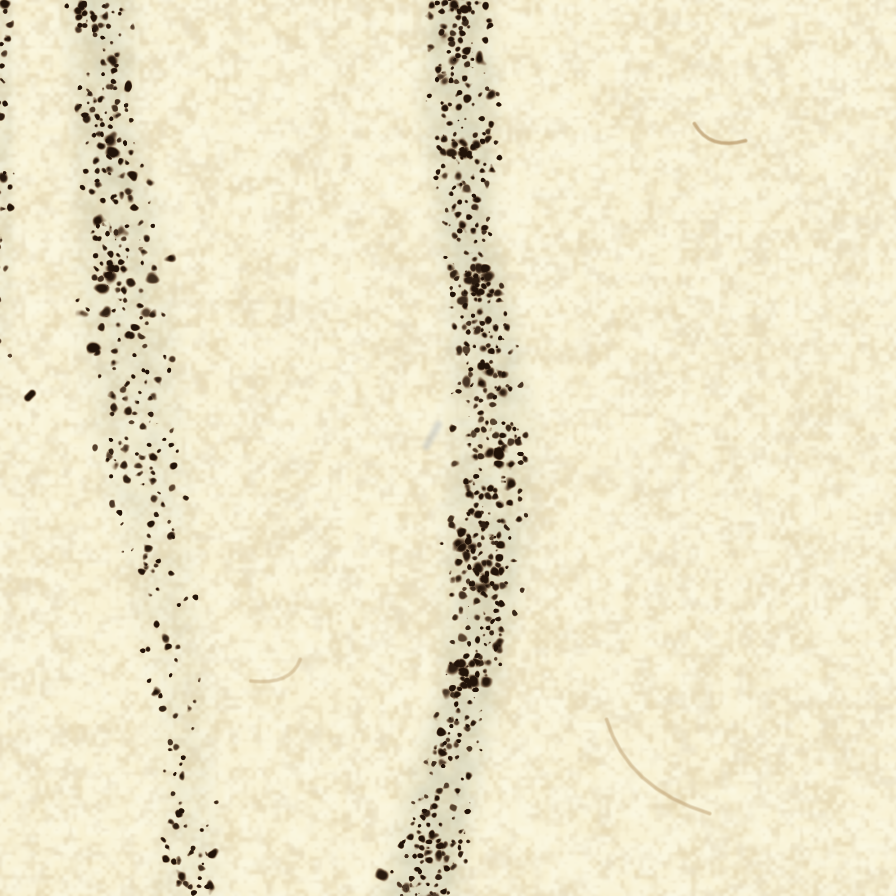
Write a Shadertoy shader that draws this texture.

```glsl
// Broken dark ink strokes running down warm, fibrous cream paper.
// Strokes are density fields around bent centre lines; jittered grid specks
// appear by that density over layered value noise, soft halos and thin hairs.
#define PAPER_LIGHT vec3(0.978, 0.957, 0.852)
#define PAPER_SHADE vec3(0.918, 0.872, 0.742)
#define HALO_TINT vec3(0.800, 0.795, 0.690)
#define INK vec3(0.130, 0.075, 0.035)
#define INK_EDGE vec3(0.560, 0.460, 0.350)
#define FIBRE_TINT vec3(0.720, 0.590, 0.400)
#define FINE_CELLS 118.0
#define COARSE_CELLS 78.0
#define FINE_AMOUNT 0.62
#define COARSE_AMOUNT 0.27
#define CLUMP_SIZE 0.017
#define HALO_AMOUNT 0.62

// Stroke centre, half width and density, evenly spaced from top to bottom
const vec3 MAIN[9] = vec3[9](
    vec3(.510, .034, .95), vec3(.514, .040, .95), vec3(.519, .030, .85),
    vec3(.539, .037, .90), vec3(.550, .046, .62), vec3(.541, .043, .95),
    vec3(.528, .033, .85), vec3(.496, .037, .95), vec3(.468, .041, 1.0));
const vec3 SIDE[9] = vec3[9](
    vec3(.113, .039, .80), vec3(.116, .032, .78), vec3(.133, .046, .68),
    vec3(.143, .050, .52), vec3(.157, .048, .48), vec3(.176, .038, .30),
    vec3(.196, .034, .25), vec3(.210, .030, .28), vec3(.210, .040, .32));
// Dense knots of ink
const vec2 CLUMPS[14] = vec2[14](
    vec2(.518, .750), vec2(.540, .675), vec2(.555, .490), vec2(.518, .395),
    vec2(.545, .358), vec2(.530, .448), vec2(.483, .062), vec2(.520, .833),
    vec2(.525, .245), vec2(.508, .992), vec2(.098, .985), vec2(.118, .832),
    vec2(.125, .772), vec2(.132, .700));

float hash1(vec2 p) {
    vec3 q = fract(p.xyx * 0.1031);
    q += dot(q, q.yzx + 33.33);
    return fract((q.x + q.y) * q.z);
}

float noise(vec2 p) {
    vec2 i = floor(p), f = fract(p);
    f = f * f * (3.0 - 2.0 * f);
    return mix(mix(hash1(i), hash1(i + vec2(1, 0)), f.x),
               mix(hash1(i + vec2(0, 1)), hash1(i + vec2(1, 1)), f.x), f.y);
}

float band(vec3 line[9], vec2 p, float spread) {
    float x = clamp(1.0 - p.y, 0.0, 1.0) * 8.0;
    int i = min(int(x), 7);
    vec3 s = mix(line[i], line[i + 1], x - float(i));
    return s.z * (1.0 - smoothstep(0.3, spread, abs(p.x - s.x) / s.y));
}

// Stroke density before specks are drawn
float strokes(vec2 p, float spread) {
    float edge = 0.5 * (1.0 - smoothstep(0.005, 0.022, p.x)) * smoothstep(0.5, 0.8, p.y);
    return max(edge, max(band(MAIN, p, spread), band(SIDE, p, spread)));
}

float clumps(vec2 p) {
    float c = 0.0;
    for (int i = 0; i < 14; i++) {
        vec2 d = (p - CLUMPS[i]) / CLUMP_SIZE;
        c = max(c, exp(-dot(d, d)));
    }
    return c;
}

// Irregular specks; radius is a fraction of a cell
float specks(vec2 p, float cells, float amount, float clumpGain, float seed) {
    vec2 g = p * cells, id = floor(g);
    float ink = 0.0;
    for (int k = 0; k < 9; k++) {
        vec2 c = id + vec2(k % 3 - 1, k / 3 - 1);
        vec2 h = vec2(hash1(c + seed + 17.3), hash1(c + seed + 91.7));
        vec2 centre = c + 0.1 + 0.8 * h, at = centre / cells;
        float density = strokes(at, 1.25);
        if (density < 0.01) continue;
        float knot = clumps(at);
        float chance = density * (amount * (0.3 + 1.4 * noise(at * 42.0)) + clumpGain * knot);
        if (hash1(c + seed + 5.1) > chance) continue;
        float r = mix(0.22, 0.46, h.y * h.y) + 0.10 * knot;
        float shape = length(g - centre) + 0.5 * (noise(g * 1.7 + seed) - 0.5);
        float strength = mix(0.6, 1.0, max(hash1(c + seed + 8.4), knot));
        ink = max(ink, strength * (1.0 - smoothstep(r * 0.35, r * 1.6, shape)));
    }
    return ink;
}

float segment(vec2 p, vec2 a, vec2 b) {
    vec2 d = b - a;
    return length(p - a - d * clamp(dot(p - a, d) / dot(d, d), 0.0, 1.0));
}

// Thin hair bent along a quadratic curve
float hair(vec2 p, vec2 a, vec2 b, vec2 c) {
    float d = 1.0;
    vec2 last = a;
    for (int i = 1; i <= 8; i++) {
        float t = float(i) / 8.0;
        vec2 next = mix(mix(a, b, t), mix(b, c, t), t);
        d = min(d, segment(p, last, next));
        last = next;
    }
    return 1.0 - smoothstep(0.0005, 0.0034, d);
}

void mainImage(out vec4 fragColor, in vec2 fragCoord) {
    vec2 p = fragCoord / iResolution.xy;
    // Mottled paper with fine grain
    float mottle = 0.2 * noise(p * 28.0) + 0.35 * noise(p * 80.0 + 9.0) + 0.45 * noise(p * 190.0 + 31.0);
    vec3 col = mix(PAPER_SHADE, PAPER_LIGHT, smoothstep(0.14, 0.68, mottle));
    col += (noise(p * 110.0 + 57.0) - 0.5) * vec3(0.01, 0.025, 0.06);
    // Cool halo beneath the ink
    float cool = strokes(p, 1.55) * (0.6 + 0.7 * noise(p * 70.0));
    col = mix(col, HALO_TINT, HALO_AMOUNT * min(cool, 1.0));
    // Hairs and a grey smear
    float hairs = hair(p, vec2(.775, .862), vec2(.792, .832), vec2(.832, .843));
    hairs = max(hairs, 0.7 * hair(p, vec2(.677, .197), vec2(.700, .120), vec2(.792, .092)));
    hairs = max(hairs, 0.6 * hair(p, vec2(.280, .240), vec2(.325, .235), vec2(.335, .264)));
    col = mix(col, FIBRE_TINT, 0.7 * hairs);
    float smear = 1.0 - smoothstep(0.0, 0.008, segment(p, vec2(.476, .502), vec2(.489, .526)));
    col = mix(col, vec3(0.74, 0.75, 0.74), 0.5 * smear);
    // Ink specks and one stray drop, brown at their rims
    float ink = max(specks(p, FINE_CELLS, FINE_AMOUNT, 0.3, 0.0),
                    specks(p, COARSE_CELLS, COARSE_AMOUNT, 0.6, 211.0));
    ink = max(ink, 1.0 - smoothstep(0.001, 0.006, segment(p, vec2(.031, .556), vec2(.036, .561))));
    col = mix(col, INK_EDGE, smoothstep(0.0, 0.55, ink));
    fragColor = vec4(mix(col, INK, smoothstep(0.3, 0.9, ink)), 1.0);
}
```
